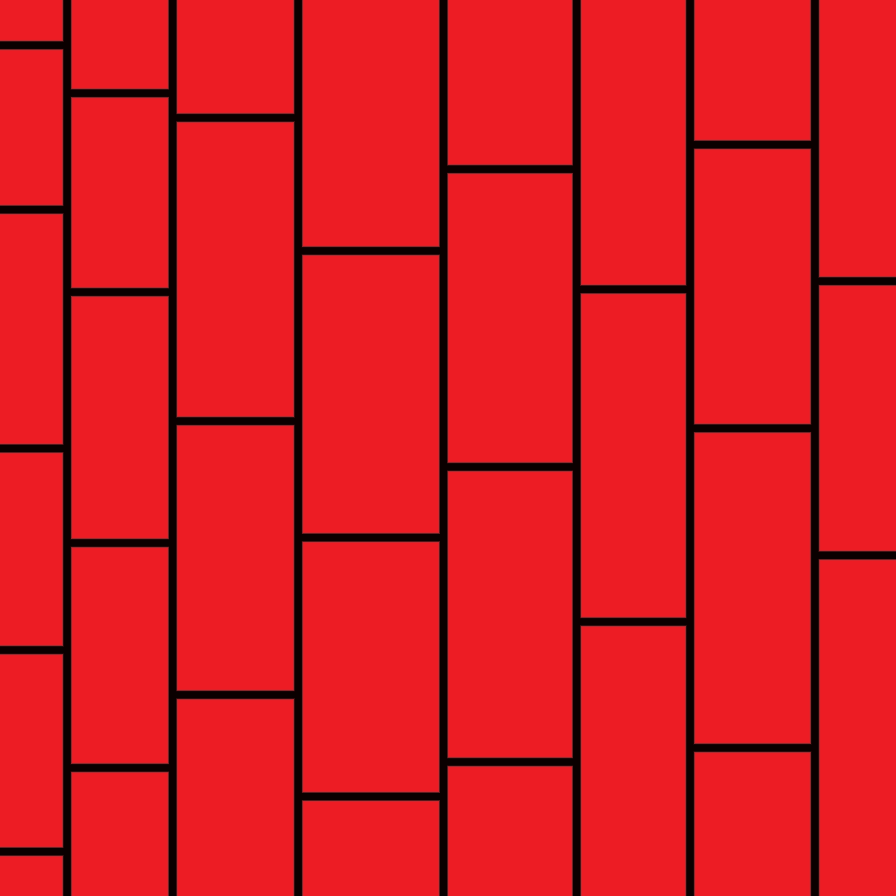
Reproduce this pattern procedurally as a three.js fragment shader.

```glsl
varying vec2 vUv;

const int COLUMNS = 8;
const int JOINTS = 5;

// Height of a joint counted down from the top; the second one is displaced
float jointHeight(int index, float top, float pitch, float shift) {
  return top - pitch * float(index) + (index == 1 ? shift : 0.0);
}

// Distance to the nearest joint of one column
float jointDistance(float y, float top, float pitch, float shift) {
  float nearest = 1.0;
  for (int i = 0; i < JOINTS; i++) {
    nearest = min(nearest, abs(y - jointHeight(i, top, pitch, shift)));
  }
  return nearest;
}

// Distance to the nearest line of the whole wall
float wallDistance(vec2 p) {
  // Per column: right edge, top joint, pitch, shift of the second joint
  vec4 columns[COLUMNS] = vec4[COLUMNS](
    vec4(0.0749, 0.9495, 0.2250,  0.0415),
    vec4(0.1927, 0.8960, 0.2510,  0.0290),
    vec4(0.3328, 0.8685, 0.3220, -0.0165),
    vec4(0.4950, 0.7200, 0.3045, -0.0155),
    vec4(0.6436, 0.8112, 0.3308, -0.0015),
    vec4(0.7702, 0.6771, 0.3711,  0.0000),
    vec4(0.9095, 0.8385, 0.3366,  0.0201),
    vec4(1.1000, 0.6862, 0.3600,  0.0540)
  );
  float nearest = 1.0;
  float left = -0.1;
  for (int i = 0; i < COLUMNS; i++) {
    vec4 column = columns[i];
    nearest = min(nearest, abs(p.x - column.x));
    if (p.x >= left && p.x < column.x) {
      nearest = min(nearest, jointDistance(p.y, column.y, column.z, column.w));
    }
    left = column.x;
  }
  return nearest;
}

// Dark line with a faint dull fringe where it meets the brick
vec3 shadeWall(float dist, float halfWidth, float softness) {
  vec3 brick = vec3(0.93, 0.11, 0.14);
  vec3 fringe = vec3(0.70, 0.21, 0.23);
  vec3 mortar = vec3(0.04, 0.0, 0.0);
  vec3 face = mix(fringe, brick, smoothstep(halfWidth, halfWidth + 2.0 * softness, dist));
  return mix(mortar, face, smoothstep(halfWidth - softness, halfWidth + softness, dist));
}

void main() {
  gl_FragColor = vec4(shadeWall(wallDistance(vUv), 0.0045, 0.0011), 1.0);
}
```
